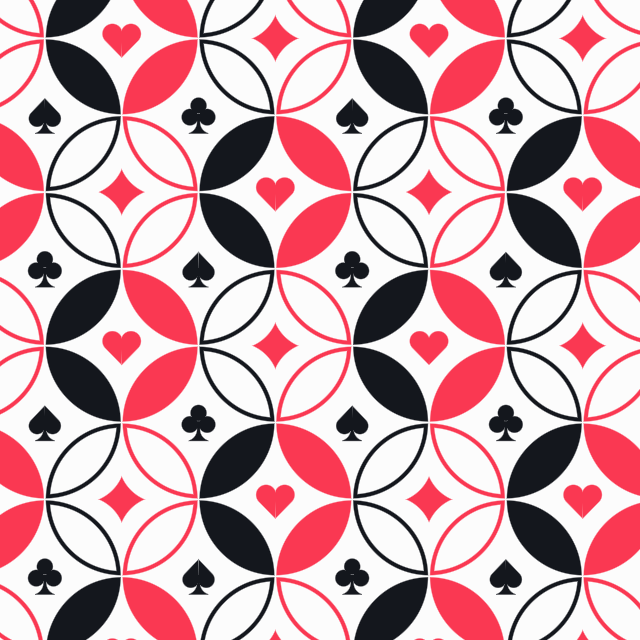
A Shadertoy shader for this pattern:

```glsl
const vec3 WHITE = vec3(0.99);
const vec3 RED = vec3(0.98, 0.22, 0.32);
const vec3 BLACK = vec3(0.08, 0.09, 0.115);

const float CELL = 0.12005;               // side of one petal square
const vec2 ORIGIN = vec2(0.0701, 0.9400); // a node where petals meet

float coverage(float d, float pixel) {
    return clamp(0.5 - d / pixel, 0.0, 1.0);
}

bool isOdd(float n) {
    return mod(n, 2.0) > 0.5;
}

float circle(vec2 p, vec2 center, float radius) {
    return length(p - center) - radius;
}

// Hull of a circle and a point, giving a drop with a sharp tip
float drop(vec2 p, vec2 center, float radius, vec2 tip) {
    vec2 axis = center - tip;
    float len = length(axis);
    axis /= len;
    vec2 q = p - tip;
    float along = dot(q, axis);
    float across = abs(q.x * axis.y - q.y * axis.x);
    float s = radius / len;
    float c = sqrt(1.0 - s * s);
    float wedge = across * c - along * s;
    float pastTangent = along * c + across * s;
    return pastTangent > len * c ? circle(p, center, radius) : wedge;
}

// Lens between two quarter arcs, along the diagonal of a unit square
float petal(vec2 p, float inset) {
    float arcs = max(length(p - vec2(1.0, 0.0)), length(p - vec2(0.0, 1.0)));
    return arcs - 1.0 + inset;
}

float innerStroke(float d, float width) {
    return max(d, -d - width);
}

// Flared foot shared by the black suits
float stem(vec2 p) {
    p.x = abs(p.x);
    float box = max(p.x - 0.125, abs(p.y + 0.11) - 0.13);
    return max(box, -circle(p, vec2(0.17, -0.09), 0.15));
}

float heart(vec2 p) {
    return drop(vec2(abs(p.x), p.y), vec2(0.121, 0.06), 0.13, vec2(0.0, -0.25));
}

float diamond(vec2 p) {
    return 0.567 - length(abs(p) - 0.521);
}

float spade(vec2 p) {
    float leaf = drop(vec2(abs(p.x), p.y), vec2(0.101, -0.043), 0.108, vec2(0.0, 0.22));
    return min(leaf, stem(p));
}

float club(vec2 p) {
    float sides = circle(vec2(abs(p.x), p.y), vec2(0.112, -0.025), 0.108);
    float top = circle(p, vec2(0.0, 0.125), 0.105);
    return min(min(sides, top), stem(p));
}

// Petals: columns alternate colour, two-by-two blocks alternate fill
vec3 paintPetals(vec3 color, vec2 grid, float pixel) {
    vec2 id = floor(grid);
    vec2 p = fract(grid);
    if (isOdd(id.x + id.y)) p.x = 1.0 - p.x;
    float d = petal(p, 0.013);
    bool outlined = isOdd(floor(id.x / 2.0) + floor((id.y + 1.0) / 2.0));
    if (outlined) d = innerStroke(d, 0.053);
    return mix(color, isOdd(id.x) ? RED : BLACK, coverage(d, pixel));
}

// Suits sit on the grid corners between the nodes
vec3 paintSuits(vec3 color, vec2 grid, float pixel) {
    vec2 id = floor(grid + 0.5);
    if (!isOdd(id.x + id.y)) return color;
    vec2 p = (grid - id) * vec2(1.0, -1.0);
    bool redColumn = isOdd(id.x);
    bool alternate = isOdd(floor(id.x / 2.0) + floor(id.y / 2.0));
    float redSuit = alternate ? diamond(p) : heart(p);
    float blackSuit = alternate ? club(p) : spade(p);
    float d = redColumn ? redSuit : blackSuit;
    return mix(color, redColumn ? RED : BLACK, coverage(d, pixel));
}

void mainImage(out vec4 fragColor, in vec2 fragCoord) {
    vec2 uv = fragCoord / iResolution.y;
    // Grid rows count downward
    vec2 grid = (uv - ORIGIN) * vec2(1.0, -1.0) / CELL;
    float pixel = 1.3 / (iResolution.y * CELL);

    vec3 color = paintPetals(WHITE, grid, pixel);
    color = paintSuits(color, grid, pixel);
    fragColor = vec4(color, 1.0);
}
```
